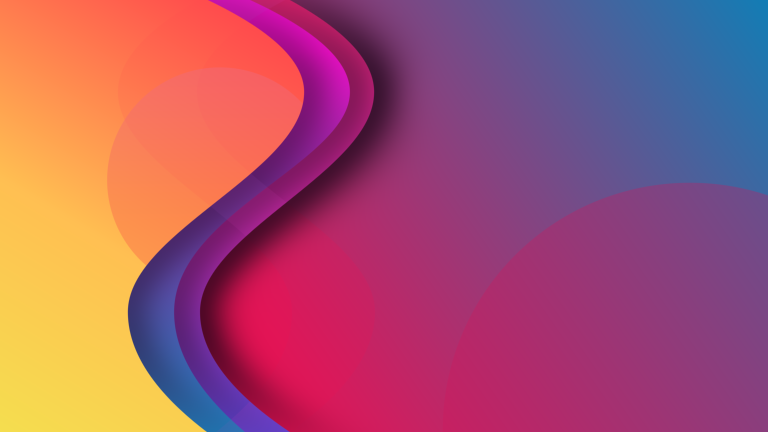
Reproduce this background procedurally as a WebGL 1 fragment shader.

```glsl
precision mediump float;
// Layered paper-cut waves: a warm sheet and two ribbons over a red-to-blue gradient with faint discs.

#define CREST 0.787          // height of the upper bend
#define TROUGH 0.278         // height of the lower bend
#define SHADOW_WIDTH 0.068
#define DEEP_SHADOW 0.74
#define SOFT_SHADOW 0.42
#define GHOST_TINT 0.17      // strength of the mirrored wave
#define DISC_TINT 0.31

uniform vec2 u_resolution;

const vec3 RED = vec3(0.95, 0.05, 0.31);
const vec3 BLUE = vec3(0.07, 0.49, 0.71);
const vec3 CORAL = vec3(1.0, 0.29, 0.30);
const vec3 AMBER = vec3(1.0, 0.75, 0.32);
const vec3 YELLOW = vec3(0.96, 0.87, 0.31);
const vec3 PLUM_SHADE = vec3(0.10, 0.02, 0.09);

// x of a wave; knots hold x at the top, crest, trough and bottom
float waveX(float y, vec4 knots, float sag) {
  float s = clamp((2.0 * y - CREST - TROUGH) / (CREST - TROUGH), -1.0, 1.0);
  float angle = s * 1.5708;
  float above = max(y - CREST, 0.0) / (1.0 - CREST);
  float below = max(TROUGH - y, 0.0) / TROUGH;
  return mix(knots.z, knots.y, 0.5 + 0.5 * sin(angle))
       - sag * cos(angle) * cos(angle)
       + (knots.x - knots.y) * above * above
       + (knots.w - knots.z) * below * below;
}

// Approximate signed distance, positive to the right of the wave
float waveDistance(vec2 p, vec4 knots, float sag) {
  float x = waveX(p.y, knots, sag);
  float slope = (waveX(p.y + 0.005, knots, sag) - x) / 0.005;
  return (p.x - x) * inversesqrt(1.0 + slope * slope);
}

float cover(float d) {
  float blur = 0.75 / u_resolution.y;
  return smoothstep(-blur, blur, d);
}

vec3 castShadow(vec3 color, float d, float strength) {
  float r = max(d, 0.0) / SHADOW_WIDTH;
  return mix(color, PLUM_SHADE, strength * exp(-r * r));
}

// Three-stop gradient with its middle stop at m
vec3 ramp(vec3 low, vec3 mid, vec3 high, float m, float t) {
  vec3 color = mix(low, mid, clamp(t / m, 0.0, 1.0));
  return mix(color, high, clamp((t - m) / (1.0 - m), 0.0, 1.0));
}

void main() {
  vec2 p = gl_FragCoord.xy / u_resolution.y;

  // Visible wave edges, left to right
  float sheetEdge = waveDistance(p, vec4(0.481, 0.704, 0.296, 0.479), 0.0);
  float innerEdge = waveDistance(p, vec4(0.579, 0.810, 0.403, 0.567), 0.032);
  float outerEdge = waveDistance(p, vec4(0.671, 0.866, 0.463, 0.671), 0.0);

  // Mirrored ghost waves
  float ghostNear = cover(waveDistance(p, vec4(0.460, 0.273, 0.676, 0.500), 0.0));
  float ghostFar = cover(waveDistance(p, vec4(0.660, 0.456, 0.868, 0.671), 0.0));

  // Backdrop with a large disc
  float diagonal = dot(p - vec2(0.463, 0.074), vec2(0.82, 0.57)) / 1.606;
  vec3 backdrop = mix(RED, BLUE, pow(clamp(diagonal, 0.0, 1.0), 1.15));
  float bigDisc = cover(0.572 - distance(p, vec2(1.597, 0.005)));
  backdrop = mix(backdrop, vec3(0.82, 0.08, 0.35), DISC_TINT * bigDisc);
  backdrop = mix(backdrop, RED, GHOST_TINT * (2.0 - ghostNear - ghostFar));
  float fade = smoothstep(-0.12, 0.25, p.y) * (1.0 - smoothstep(0.8, 1.2, p.y));
  backdrop = castShadow(backdrop, outerEdge, DEEP_SHADOW * fade);

  // Ribbons, each shaded by the layer on its left
  vec3 outer = ramp(vec3(0.35, 0.26, 0.81), vec3(0.77, 0.15, 0.65),
                    vec3(0.91, 0.14, 0.45), 0.5, p.y);
  outer = castShadow(outer, innerEdge, SOFT_SHADOW * fade);
  vec3 inner = ramp(vec3(0.13, 0.49, 0.74), vec3(0.52, 0.18, 0.63),
                    vec3(0.97, 0.06, 0.81), 0.66, p.y / 0.88);
  inner = castShadow(inner, sheetEdge, SOFT_SHADOW * fade);
  float ghostBand = ghostNear * (1.0 - ghostFar);
  outer = mix(outer, vec3(0.85, 0.25, 0.75), 0.10 * ghostBand);
  inner = mix(inner, vec3(0.65, 0.30, 0.75), 0.10 * ghostBand);

  // Warm sheet with a small disc
  float warmth = (1.0 - p.y - 0.6 * p.x + 0.30) / 1.30;
  vec3 sheet = ramp(CORAL, AMBER, YELLOW, 0.55, warmth);
  sheet = mix(sheet, CORAL, 0.8 * GHOST_TINT * (ghostNear + ghostFar));
  float smallDisc = cover(0.261 - distance(p, vec2(0.509, 0.583)));
  vec3 discColor = mix(vec3(0.98, 0.40, 0.28), vec3(0.93, 0.42, 0.50),
                       smoothstep(0.45, 0.85, p.y));
  sheet = mix(sheet, discColor, 1.4 * DISC_TINT * smallDisc);

  // Stack the layers from back to front
  vec3 color = mix(outer, backdrop, cover(outerEdge));
  color = mix(inner, color, cover(innerEdge));
  color = mix(sheet, color, cover(sheetEdge));
  gl_FragColor = vec4(color, 1.0);
}
```
